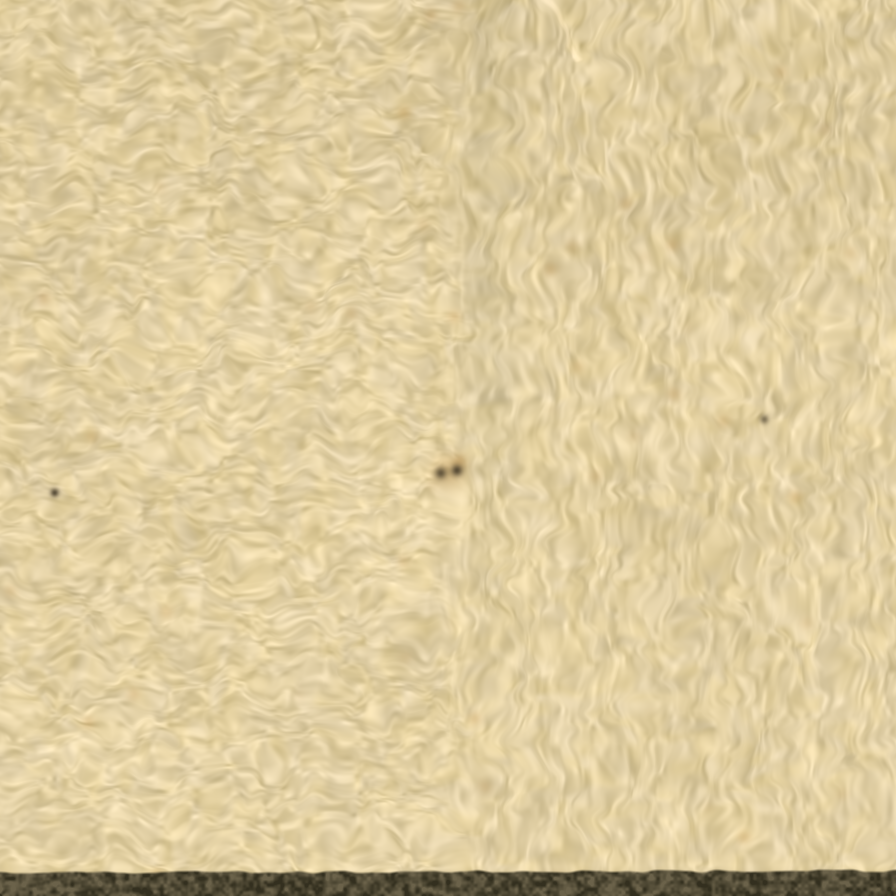
Reproduce this texture procedurally as a three.js fragment shader.

```glsl
// Aged cream paper: level fibres on the left, upright fibres on the right of a soft seam,
// with a dark rough strip along the bottom. Fibres are stretched value noise on warped
// coordinates; specks, stains and a crease are soft distance shapes laid on top.
varying vec2 vUv;

const vec3 PAPER = vec3(0.880, 0.808, 0.630);
const vec3 FIBRE_CONTRAST = vec3(0.205, 0.200, 0.215);
const vec3 STAIN = vec3(0.74, 0.58, 0.33);
const vec3 SPECK = vec3(0.27, 0.23, 0.16);
const vec3 STRIP_DARK = vec3(0.20, 0.185, 0.12);
const vec3 STRIP_LIGHT = vec3(0.42, 0.385, 0.29);
const float SEAM_X = 0.505;
const float STRIP_TOP = 0.026;

float hash(vec2 p) {
  vec3 q = fract(vec3(p.xyx) * 0.1031);
  q += dot(q, q.yzx + 33.33);
  return fract((q.x + q.y) * q.z);
}

float valueNoise(vec2 p) {
  vec2 cell = floor(p);
  vec2 f = fract(p);
  f = f * f * (3.0 - 2.0 * f);
  float low = mix(hash(cell), hash(cell + vec2(1.0, 0.0)), f.x);
  float high = mix(hash(cell + vec2(0.0, 1.0)), hash(cell + 1.0), f.x);
  return mix(low, high, f.y);
}

// Noise centred on zero.
float signedNoise(vec2 p) {
  return valueNoise(p) - 0.5;
}

// Bends straight fibres into wavy ones.
vec2 warp(vec2 p, float frequency, float amount) {
  vec2 q = p * frequency;
  return p + amount * vec2(signedNoise(q + 17.0), signedNoise(q + 71.0));
}

// Fibre tone; the frequency vector sets length and thickness.
float fibres(vec2 p, vec2 frequency) {
  float coarse = signedNoise(p * frequency + 31.0);
  float fine = signedNoise(p.yx * frequency.yx * 1.55 + 203.0);
  float thread = 0.25 - abs(signedNoise(p * frequency * 0.8 + 131.0));
  return 0.55 * coarse + 0.50 * fine + 0.35 * thread;
}

// Soft round spot, 1 at its centre.
float spot(vec2 p, vec2 centre, float radius) {
  vec2 d = (p - centre) / radius;
  return exp(-dot(d, d));
}

float segmentDistance(vec2 p, vec2 a, vec2 b) {
  vec2 along = b - a;
  float t = clamp(dot(p - a, along) / dot(along, along), 0.0, 1.0);
  return length(p - a - along * t);
}

// Sparse faint stains, at most one in each grid cell.
float scatteredStains(vec2 p, float cells) {
  vec2 home = floor(p * cells);
  float total = 0.0;
  for (int y = -1; y <= 1; y++) {
    for (int x = -1; x <= 1; x++) {
      vec2 cell = home + vec2(float(x), float(y));
      vec2 centre = cell + vec2(hash(cell + 5.0), hash(cell + 47.0));
      float strength = smoothstep(0.65, 1.0, hash(cell + 89.0));
      total += strength * spot(p * cells, centre, 0.11);
    }
  }
  return total;
}

vec3 paper(vec2 p) {
  // Two fibre directions meeting at the seam
  vec2 bent = warp(warp(p, 23.0, 0.022), 62.0, 0.010);
  float side = smoothstep(-0.03, 0.03, p.x - SEAM_X + 0.04 * signedNoise(p * 18.0));
  float grain = mix(fibres(bent, vec2(68.0, 132.0)), fibres(bent, vec2(122.0, 50.0)), side);
  vec3 colour = PAPER + FIBRE_CONTRAST * (grain - 0.02);

  // Broad shading and small shifts between cream and grey
  float cloud = signedNoise(p * 5.0 + 9.0) + 0.8 * signedNoise(p * vec2(17.0, 12.0));
  colour += 0.022 * cloud - 0.018 * smoothstep(0.4, 1.0, p.y) + 0.006;
  colour += vec3(0.010, 0.0, -0.045) * signedNoise(bent * 64.0 + 300.0);

  // Pale ridge and grey hollow beside the seam
  float ridge = exp(-pow((bent.x - SEAM_X) / 0.007, 2.0));
  float hollow = exp(-pow((bent.x - SEAM_X - 0.045) / 0.026, 2.0));
  colour += 0.015 * ridge * (1.0 - 0.6 * p.y);
  colour -= vec3(0.032, 0.026, 0.018) * hollow * smoothstep(0.1, 0.65, p.y);

  // Pale crease at the top
  float crease = segmentDistance(bent, vec2(0.605, 1.01), vec2(0.650, 0.935));
  return colour + vec3(0.06, 0.055, 0.06) * (1.0 - smoothstep(0.001, 0.006, crease));
}

vec3 addSpecks(vec3 colour, vec2 p) {
  float halo = spot(p, vec2(0.500, 0.474), 0.019) + spot(p, vec2(0.513, 0.485), 0.008);
  colour = mix(colour, STAIN, min(0.40 * halo + 0.32 * scatteredStains(p, 14.0), 0.8));
  float dark = 0.75 * spot(p, vec2(0.492, 0.472), 0.0065);
  dark += 0.85 * spot(p, vec2(0.510, 0.475), 0.0065);
  dark += 0.85 * spot(p, vec2(0.061, 0.450), 0.0050);
  dark += 0.60 * spot(p, vec2(0.853, 0.532), 0.0050);
  return mix(colour, SPECK, min(dark, 1.0));
}

void main() {
  vec3 colour = addSpecks(paper(vUv), vUv);

  // Rough dark strip with a pale paper rim
  float edge = STRIP_TOP + 0.002 * vUv.x + 0.003 * signedNoise(vec2(vUv.x * 60.0, 3.0));
  colour += 0.02 * spot(vec2(0.0, vUv.y), vec2(0.0, edge + 0.006), 0.005);
  float rough = 0.5 + 1.1 * signedNoise(vUv * 150.0) + 0.7 * signedNoise(vUv * 260.0);
  vec3 strip = mix(STRIP_DARK, STRIP_LIGHT, clamp(rough, 0.0, 1.0));
  float cover = 1.0 - smoothstep(-0.002, 0.002, vUv.y - edge);
  gl_FragColor = vec4(mix(colour, strip, cover), 1.0);
}
```
